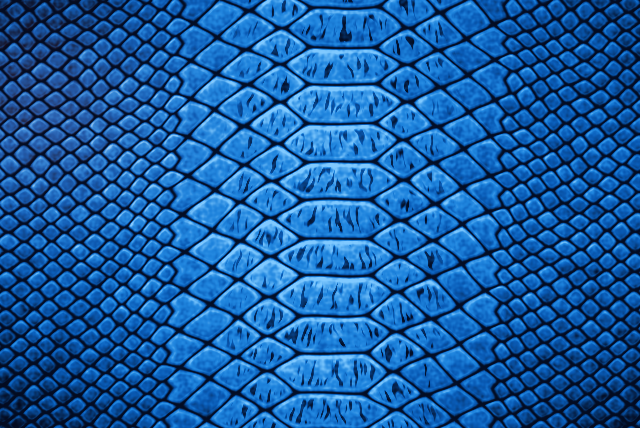
Give the GLSL for this texture, as a Shadertoy shader.

```glsl
#define PITCH 0.0896        // height of one broad scale
#define ROW_ORIGIN 0.9355   // centre of one belly scale
#define BROAD 4             // broad columns on each side of the spine
#define COLUMNS 20
#define FINE_STEP 0.034     // spacing of the fine columns
#define BROAD_TIP 0.027     // reach of the pointed sides
#define FINE_TIP 0.0095
#define GROOVE 0.0031
#define WARP 0.017
#define WRINKLE 0.50
#define RELIEF 0.60
#define LIGHT_DIR vec2(-0.45, 0.89)

vec2 hash2(vec2 p) {
    p = vec2(dot(p, vec2(127.1, 311.7)), dot(p, vec2(269.5, 183.3)));
    return fract(sin(p) * 43758.5) * 2.0 - 1.0;
}

float gradientNoise(vec2 p) {
    vec2 i = floor(p), f = fract(p);
    vec2 u = f * f * f * (f * (f * 6.0 - 15.0) + 10.0);
    float a = dot(hash2(i), f);
    float b = dot(hash2(i + vec2(1, 0)), f - vec2(1, 0));
    float c = dot(hash2(i + vec2(0, 1)), f - vec2(0, 1));
    float d = dot(hash2(i + 1.0), f - 1.0);
    return mix(mix(a, b, u.x), mix(c, d, u.x), u.y);
}

float smoothMin(float a, float b, float k) {
    float h = max(k - abs(a - b), 0.0) / k;
    return min(a, b) - h * h * k * 0.25;
}

// Rounded zigzag: 1 at whole numbers, -1 halfway between
float zigzag(float v) {
    return mix(4.0 * abs(fract(v) - 0.5) - 1.0, cos(6.2832 * v), 0.6);
}

// Mean distance from the spine to the outer side of a column
float columnEdge(int k) {
    float b = float(min(k, BROAD));
    return 0.111 + 0.083 * b - 0.0041 * b * b + float(max(k - BROAD, 0)) * FINE_STEP;
}

// Returns distance to the groove, column, row, height within the scale
vec4 scaleAt(vec2 q) {
    float across = abs(q.x), v = (q.y - ROW_ORIGIN) / PITCH;
    float side = 1.0;
    int column = 0;
    for (int k = 0; k < COLUMNS; k++) {
        float stagger = 0.5 * float(k);
        float reach = BROAD_TIP * zigzag(v + stagger);
        if (k >= BROAD) {
            reach = FINE_TIP * zigzag(2.0 * v + stagger + 0.5) + (k == BROAD ? 0.3 * reach : 0.0);
        }
        float d = (across - columnEdge(k) - reach) / 1.45;
        if (d > 0.0) column = k + 1;
        side = min(side, abs(d));
    }
    float density = column > BROAD ? 2.0 : 1.0;
    float phase = v * density + 0.5 * (float(column) + density - 1.0);
    float local = fract(phase + 0.5) - 0.5;
    float cap = (0.5 - abs(local)) * PITCH / density;
    float edge = smoothMin(side, cap, 0.012 / density);
    return vec4(edge, float(column), floor(phase + 0.5), local);
}

// Skin coordinates from the spine, with flanks sweeping downward
vec2 skinSpace(vec2 p) {
    vec2 wobble = vec2(gradientNoise(p * 7.0), gradientNoise(p * 7.0 + 19.0));
    vec2 q = p - vec2(0.771 + 0.035 * p.y, 0.0) + WARP * wobble;
    q.y += 0.075 * smoothstep(0.15, 0.6, abs(q.x));
    return q;
}

float dome(float edge, float size) {
    return 1.0 - exp(-max(edge, 0.0) / (0.008 * size));
}

vec3 blueRamp(float t) {
    vec3 c = mix(vec3(0.012, 0.045, 0.13), vec3(0.035, 0.36, 0.72), smoothstep(0.0, 0.56, t));
    c = mix(c, vec3(0.12, 0.52, 0.87), smoothstep(0.48, 0.74, t));
    return mix(c, vec3(0.50, 0.79, 1.0), smoothstep(0.70, 1.05, t));
}

void mainImage(out vec4 fragColor, in vec2 fragCoord) {
    vec2 p = fragCoord / iResolution.y;
    float pixel = 1.0 / iResolution.y;
    vec2 q = skinSpace(p);
    vec4 scale = scaleAt(q);
    float across = abs(q.x), edge = scale.x;
    float size = scale.y > float(BROAD) ? 0.65 : 1.0;
    vec2 seed = vec2(scale.y * sign(q.x), scale.z);

    // Broad sheen with dim corners
    float dy = p.y - 0.54;
    float light = 0.48 + 0.26 * exp(-across * across / 0.12);
    light -= 1.7 * across * across * dy * dy + 0.25 * dy * dy;
    vec2 sheen = (p - vec2(0.47, 0.56)) / vec2(0.32, 0.5);
    light += 0.13 * exp(-dot(sheen, sheen));

    // Raised leather
    float relief = dome(edge, size) - dome(scaleAt(q + LIGHT_DIR * 0.003).x, size);
    float rim = (edge - 0.010 * size) / (0.003 * size);
    float tone = light + RELIEF * relief + 0.12 * exp(-rim * rim);
    tone += 0.14 * scale.w + 0.06 * hash2(seed).x;
    tone += 0.24 * gradientNoise(p * 34.0) + 0.24 * gradientNoise(p * 100.0);

    // Upright creases on the belly scales
    vec2 creaseSpace = vec2(q.x * 100.0 + scale.w * 1.5 * sign(q.x), scale.w * 2.2) + seed * 7.3;
    creaseSpace.x += 0.8 * gradientNoise(q * 40.0);
    float crease = smoothstep(0.06, 0.24, gradientNoise(creaseSpace));
    crease *= smoothstep(0.012, 0.020, edge) * (1.0 - smoothstep(0.20, 0.29, across));
    tone -= WRINKLE * crease;

    // Grooves between the scales, with a violet tint on the left flank
    float width = GROOVE * mix(0.8, 1.0, step(0.9, size));
    float body = smoothstep(width * 0.3 - pixel * 0.4, width * 1.7 + pixel * 0.4, edge);
    vec3 color = blueRamp(clamp(tone, 0.0, 1.1) * mix(0.1, 1.0, body));
    vec2 flank = (p - vec2(0.10, 0.74)) / vec2(0.28, 0.24);
    color += vec3(0.12, 0.0, -0.05) * exp(-dot(flank, flank)) * body;
    fragColor = vec4(color, 1.0);
}
```
